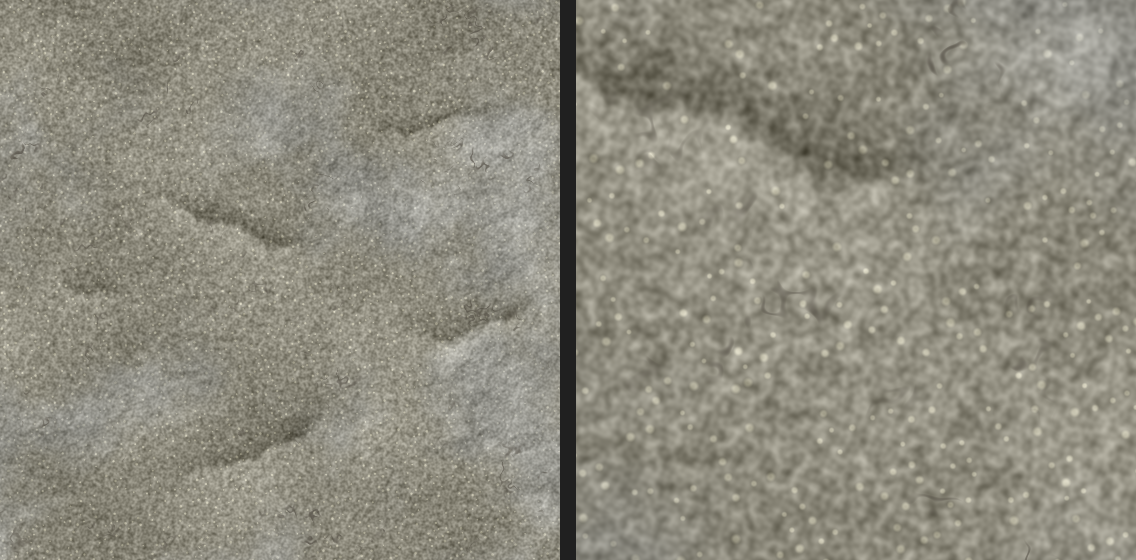
Left, the full canvas; right, a detail of the centre.
Write a WebGL 2 fragment shader that draws this texture.

```glsl
#version 300 es
precision highp float;

#define PATCH_SCALE 2.7
#define RELIEF_SCALE 6.0
#define RELIEF_DEPTH 0.006
#define GRAIN_SCALE 118.0
#define GRAIN_CONTRAST 0.145
#define FLECK_SCALE 88.0
#define FLECK_SHARE 0.3
#define LEDGE_SCALE 3.0
#define LEDGE_SHARE 0.62
#define PIT_SCALE 42.0
#define EARTH vec3(0.550, 0.538, 0.483)
#define CHALK vec3(0.594, 0.592, 0.564)

uniform vec2 u_resolution;
out vec4 outColor;

vec2 hash2(vec2 p) {
    vec3 q = fract(p.xyx * vec3(0.1031, 0.1030, 0.0973));
    q += dot(q, q.yzx + 33.33);
    return fract((q.xx + q.yz) * q.zy);
}

mat2 rotation(float angle) {
    float c = cos(angle), s = sin(angle);
    return mat2(c, -s, s, c);
}

float cornerRamp(vec2 cell, vec2 offset) {
    float angle = 6.2832 * hash2(cell).x;
    return dot(vec2(cos(angle), sin(angle)), offset);
}

float gradientNoise(vec2 p) {
    vec2 cell = floor(p), f = p - cell;
    vec2 u = f * f * f * (f * (f * 6.0 - 15.0) + 10.0);
    vec2 e = vec2(0.0, 1.0);
    float low = mix(cornerRamp(cell, f), cornerRamp(cell + e.yx, f - e.yx), u.x);
    float high = mix(cornerRamp(cell + e.xy, f - e.xy), cornerRamp(cell + e.yy, f - e.yy), u.x);
    return mix(low, high, u.y);
}

float fbm(vec2 p) {
    float sum = 0.0, amplitude = 0.5;
    mat2 turn = rotation(0.65);
    for (int i = 0; i < 5; i++) {
        sum += amplitude * gradientNoise(p);
        p = turn * p * 2.03 + 17.3;
        amplitude *= 0.5;
    }
    return sum;
}

// Directional slope of the rock, lit from the upper left
float reliefLight(vec2 p) {
    vec2 toLight = 0.004 * vec2(-0.55, 0.83);
    float here = fbm(p * RELIEF_SCALE);
    float ahead = fbm((p + toLight) * RELIEF_SCALE);
    return (here - ahead) / 0.004;
}

// Broken ledges: sharp shadow fading upward, pale lip below
float ledgeLight(vec2 p) {
    float wobble = 0.16 * fbm(p * 9.0 + 5.0);
    float light = 0.0;
    p *= LEDGE_SCALE;
    for (int y = -1; y <= 1; y++)
    for (int x = -1; x <= 1; x++) {
        vec2 cell = floor(p) + vec2(x, y);
        vec2 place = hash2(cell + 31.7), shape = hash2(cell + 83.1);
        if (place.x * 7.0 - floor(place.x * 7.0) > LEDGE_SHARE) continue;
        vec2 q = rotation(mix(-0.4, 0.95, shape.x)) * (p - cell - 0.2 - 0.6 * place);
        q.y += wobble - 0.35 * q.x * q.x;
        float halfLength = mix(0.22, 0.6, shape.y);
        float span = 1.0 - smoothstep(0.25, 1.0, abs(q.x) / halfLength);
        float shadow = smoothstep(-0.02, 0.025, q.y) * exp(-13.0 * max(q.y, 0.0));
        float lip = smoothstep(0.01, -0.04, q.y) * exp(7.0 * min(q.y, 0.0));
        light += span * (0.07 * lip - mix(0.13, 0.22, place.y) * shadow);
    }
    return light;
}

// Small pale mineral specks, one at most in each cell
float flecks(vec2 p) {
    p = rotation(0.4) * p * FLECK_SCALE;
    vec2 cell = floor(p), pick = hash2(cell + 7.0);
    vec2 d = p - cell - mix(vec2(0.32), vec2(0.68), hash2(cell + 51.0));
    float size = mix(0.17, 0.32, pick.y);
    return step(pick.x, FLECK_SHARE) * (1.0 - smoothstep(0.3 * size, size, length(d)));
}

// Pits and short cracks, gathered in loose clusters
float pits(vec2 p) {
    float cluster = smoothstep(0.0, 0.3, gradientNoise(p * 8.0 + 40.0));
    vec2 q = p * PIT_SCALE + 1.2 * gradientNoise(p * 70.0);
    float hole = smoothstep(0.33, 0.55, gradientNoise(q));
    float line = 1.0 - smoothstep(0.01, 0.09, abs(gradientNoise(q * 0.45 + 9.0)));
    float broken = smoothstep(0.2, 0.42, gradientNoise(p * 17.0 + 63.0));
    return cluster * max(hole, 0.8 * line * broken);
}

void main() {
    vec2 p = gl_FragCoord.xy / u_resolution.y;
    vec2 warped = p + 0.03 * vec2(gradientNoise(p * 6.0), gradientNoise(p * 6.0 + 70.0));

    // Smooth earthy ground against rough chalky patches
    float rough = smoothstep(-0.06, 0.22, fbm(warped * PATCH_SCALE + 12.0));
    float pale = rough * smoothstep(0.06, 0.3, fbm(warped * 7.0 + 25.0));
    float light = 0.17 * fbm(warped * 3.6 + 90.0) + 0.09 * pale;
    light += RELIEF_DEPTH * mix(0.55, 1.25, rough) * reliefLight(warped);
    light += ledgeLight(warped);

    // Fine grain, drawn out along the diagonal on the rough patches
    float even = gradientNoise(p * GRAIN_SCALE);
    float streaked = gradientNoise(rotation(0.7) * p * GRAIN_SCALE * vec2(0.7, 1.35));
    float grain = mix(even, streaked, 0.75 * rough);
    grain += 0.9 * gradientNoise(rotation(1.1) * p * GRAIN_SCALE * 1.75 + 33.0);
    grain += 0.55 * gradientNoise(p * GRAIN_SCALE * 0.5 + 57.0);
    light += GRAIN_CONTRAST * mix(1.05, 0.9, rough) * grain;

    vec3 color = mix(EARTH, CHALK, rough) + light;
    color += vec3(0.17, 0.168, 0.145) * flecks(p) * mix(1.0, 0.6, rough);
    color = mix(color, vec3(0.32, 0.30, 0.265), 0.7 * pits(p));
    outColor = vec4(clamp(color, 0.0, 1.0), 1.0);
}
```
